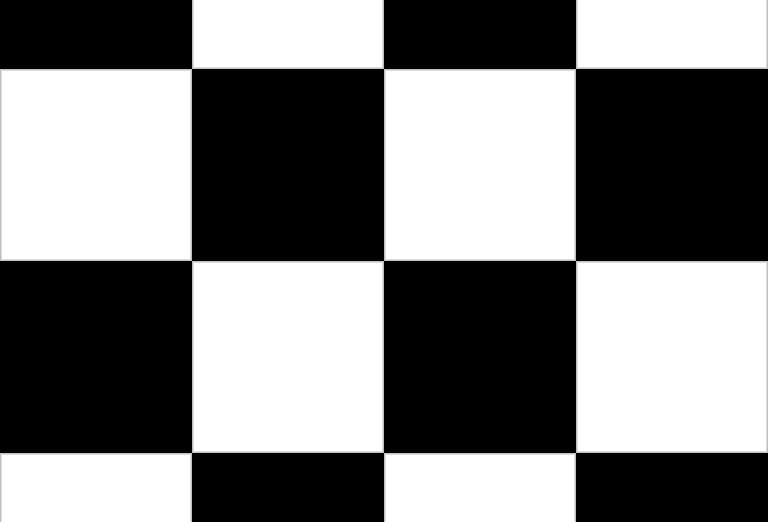
A Shadertoy shader for this pattern:

```glsl
// Black and white checkerboard, four squares across, centred on a corner.
// A signed distance to the nearest square edge (positive in white) gives
// smooth edges and a hairline of grey just inside each white square.

#define COLUMNS 4.0          // squares across the canvas
#define HAIRLINE 0.0078      // grey line width, in squares
#define BLACK vec3(0.0)
#define WHITE vec3(1.0)
#define GREY vec3(0.75)

// Distance to the nearest grid line, negative inside black squares
float checkerDistance(vec2 p) {
    vec2 toLine = 0.5 - abs(fract(p) - 0.5);
    vec2 cell = floor(p);
    float side = 1.0 - 2.0 * mod(cell.x + cell.y, 2.0);
    return side * min(toLine.x, toLine.y);
}

// Smooth step one pixel wide
float coverage(float d, float pixel) {
    return clamp(d / pixel + 0.5, 0.0, 1.0);
}

void mainImage(out vec4 fragColor, in vec2 fragCoord) {
    // Units of one square, origin at the canvas centre
    float pixel = COLUMNS / iResolution.x;
    vec2 p = (fragCoord - 0.5 * iResolution.xy) * pixel;
    float d = checkerDistance(p);

    // Black square, grey hairline, white square
    vec3 color = mix(BLACK, GREY, coverage(d, pixel));
    color = mix(color, WHITE, coverage(d - HAIRLINE, pixel));
    fragColor = vec4(color, 1.0);
}
```
